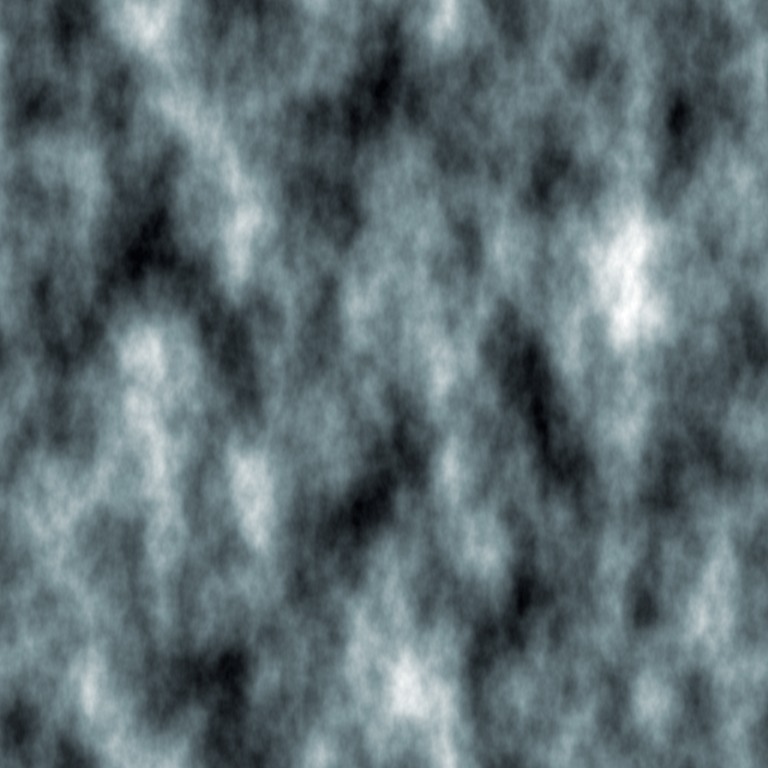
Write a Shadertoy shader that draws this texture.

```glsl
// Seamless slate-grey smoke: upright soft blotches of layered gradient noise.

const int OCTAVES = 6;
const vec2 BASE_CELLS = vec2(8.0, 4.0);   // fewer rows than columns: tall blotches
const float GAIN = 0.53;
const float MEAN_TONE = 0.43;
const float CONTRAST = 0.64;

const vec3 INK = vec3(0.010, 0.015, 0.030);
const vec3 SLATE = vec3(0.49, 0.58, 0.60);
const vec3 WHITE = vec3(1.0);
const float SLATE_TONE = 0.58;

// Sine-free hash of a lattice cell and a layer seed, in 0..1
float hash(vec2 cell, float seed) {
    vec3 p = fract(vec3(cell, seed) * vec3(0.1031, 0.1030, 0.0973));
    p += dot(p, p.yzx + 33.33);
    return fract((p.x + p.y) * p.z);
}

// Slope contribution of one lattice corner; the cell index wraps at the period
float corner(vec2 cell, vec2 offset, vec2 period, float seed) {
    float angle = 6.28319 * hash(mod(cell, period), seed);
    return dot(vec2(cos(angle), sin(angle)), offset);
}

// Gradient noise that repeats after a whole number of cells
float tiledNoise(vec2 p, vec2 period, float seed) {
    vec2 cell = floor(p);
    vec2 f = p - cell;
    vec2 blend = f * f * f * (f * (f * 6.0 - 15.0) + 10.0);
    vec2 right = vec2(1.0, 0.0);
    vec2 up = vec2(0.0, 1.0);
    float bottom = mix(corner(cell, f, period, seed),
                       corner(cell + right, f - right, period, seed), blend.x);
    float top = mix(corner(cell + up, f - up, period, seed),
                    corner(cell + 1.0, f - 1.0, period, seed), blend.x);
    return mix(bottom, top, blend.y);
}

// Sum of octaves; finer layers become gradually less stretched
float smoke(vec2 uv, vec2 cells, float gain) {
    float sum = 0.0;
    float amplitude = 1.0;
    for (int i = 0; i < OCTAVES; i++) {
        float layer = float(i);
        vec2 shift = vec2(0.37, 0.61) * layer;
        sum += amplitude * tiledNoise(uv * cells + shift, cells, 7.0 + 13.0 * layer);
        cells = cells * 2.0 + vec2(0.0, 1.0);
        amplitude *= gain;
    }
    return sum;
}

// Ink to slate to white
vec3 ramp(float tone) {
    vec3 shade = mix(INK, SLATE, clamp(tone / SLATE_TONE, 0.0, 1.0));
    return mix(shade, WHITE, clamp((tone - SLATE_TONE) / (1.0 - SLATE_TONE), 0.0, 1.0));
}

void mainImage(out vec4 fragColor, in vec2 fragCoord) {
    vec2 uv = fragCoord / iResolution.xy;
    float tone = MEAN_TONE + CONTRAST * smoke(uv, BASE_CELLS, GAIN);
    fragColor = vec4(ramp(tone), 1.0);
}
```
